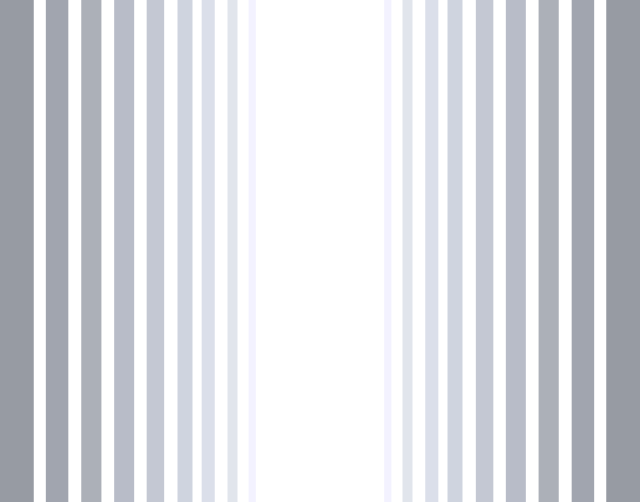
Write a Shadertoy shader that draws this background.

```glsl
// Vertical grey-blue bars on white, mirrored about the centre line.
// Bars widen and darken toward the sides; each is a 1D box drawn by its
// distance from the centre, with edges smoothed over one pixel.

const int BAR_COUNT = 9;
const vec3 PAPER = vec3(1.0);
const float SPAN_UNITS = 768.0;   // canvas width in the units of BAR_SPANS

// Inner and outer edge of each bar, measured from the centre line.
const vec2 BAR_SPANS[BAR_COUNT] = vec2[](
    vec2(77.0, 85.7), vec2(99.0, 111.0), vec2(126.3, 142.0),
    vec2(153.0, 171.0), vec2(187.0, 208.0), vec2(223.0, 247.0),
    vec2(262.3, 286.5), vec2(302.0, 329.0), vec2(343.5, 400.0));

// Bar colours from the centre outward, in 8-bit levels.
const vec3 BAR_COLORS[BAR_COUNT] = vec3[](
    vec3(243, 242, 255), vec3(225, 229, 236), vec3(219, 223, 234),
    vec3(207, 212, 223), vec3(196, 200, 211), vec3(184, 188, 200),
    vec3(172, 176, 184), vec3(161, 165, 175), vec3(151, 155, 163));

// Coverage of a span at position x, antialiased over one pixel.
float spanCoverage(float x, vec2 span, float pixel) {
    float middle = 0.5 * (span.x + span.y);
    float halfWidth = 0.5 * (span.y - span.x);
    return clamp((halfWidth - abs(x - middle)) / pixel + 0.5, 0.0, 1.0);
}

void mainImage(out vec4 fragColor, in vec2 fragCoord) {
    // Mirrored distance from the centre line
    float pixel = SPAN_UNITS / iResolution.x;
    float fromCentre = abs(fragCoord.x * pixel - 0.5 * SPAN_UNITS);

    // Lay the bars over the paper
    vec3 color = PAPER;
    for (int i = 0; i < BAR_COUNT; i++) {
        float coverage = spanCoverage(fromCentre, BAR_SPANS[i], pixel);
        color = mix(color, BAR_COLORS[i] / 255.0, coverage);
    }
    fragColor = vec4(color, 1.0);
}
```
